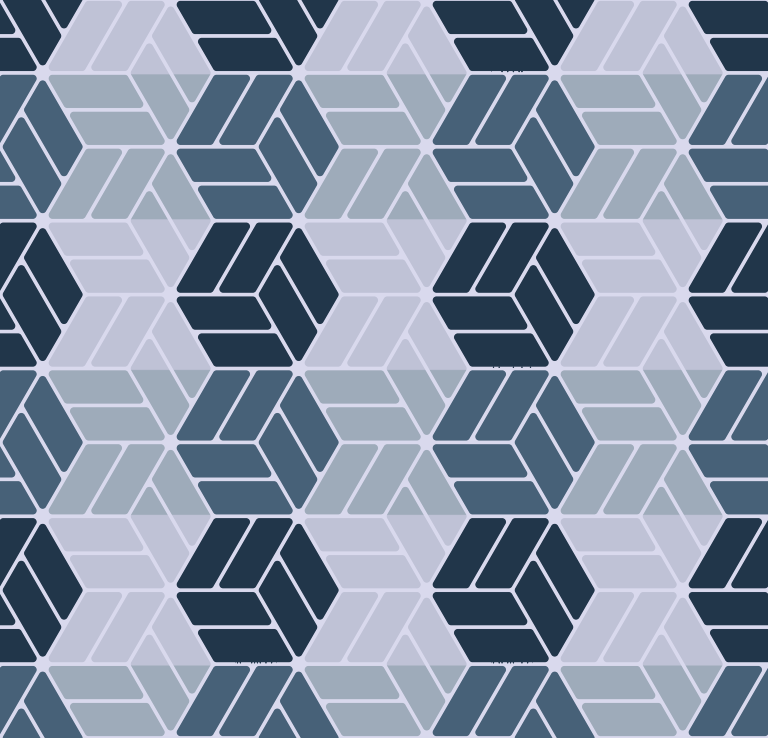
A Shadertoy shader for this pattern:

```glsl
// Flat-top hexagons drawn as three-faced blocks, each face split into two slats.
// Nearest hexagon centre -> threefold fold -> rounded parallelogram distance.
// Odd columns are dark blocks; even columns change tint with horizontal bands.

const float ROW = sqrt(3.0);   // hexagon height when its side is 1

float hash(vec2 p) {
    return fract(sin(dot(p, vec2(127.1, 311.7))) * 43758.5453);
}

// Signed distance to a parallelogram: half width, half height, skew
float sdParallelogram(vec2 p, float halfW, float halfH, float skew) {
    vec2 e = vec2(skew, halfH);
    p = p.y < 0.0 ? -p : p;
    vec2 w = p - e;
    w.x -= clamp(w.x, -halfW, halfW);
    vec2 d = vec2(dot(w, w), -w.y);
    float s = p.x * e.y - p.y * e.x;
    p = s < 0.0 ? -p : p;
    vec2 v = p - vec2(halfW, 0.0);
    v -= e * clamp(dot(v, e) / dot(e, e), -1.0, 1.0);
    d = min(d, vec2(dot(v, v), halfW * halfH - abs(s)));
    return sqrt(d.x) * sign(-d.y);
}

// Coordinates along the two edges of the lower left face
vec2 faceCoords(vec2 p) {
    float b = -p.y / (0.5 * ROW);
    return vec2(0.5 * b - p.x, b);
}

// Distance to the slat around p, with p relative to the hexagon centre
float slatDistance(vec2 p) {
    // Turn by thirds until the point lies in the lower left face
    vec2 f = faceCoords(p);
    for (int i = 0; i < 2; i++) {
        if (min(f.x, f.y) < 0.0) {
            p = mat2(-0.5, 0.5 * ROW, -0.5 * ROW, -0.5) * p;
            f = faceCoords(p);
        }
    }
    // Two slats per face, inset by half a line plus the corner radius
    f = vec2(f.x - 0.5, 0.5 * fract(2.0 * f.y) - 0.25);
    vec2 q = vec2(f.x - 0.5 * f.y, -0.5 * ROW * f.y);
    float radius = 0.045;
    float inset = 0.0215 + radius;
    float halfH = ROW / 8.0 - inset;
    return sdParallelogram(q, 0.5 - inset * 2.0 / ROW, halfH, halfH / ROW) - radius;
}

void mainImage(out vec4 fragColor, in vec2 fragCoord) {
    // Three repeats of two columns; hexagon side is the unit
    float px = 9.0 / iResolution.x;
    vec2 p = fragCoord * px;

    // Nearest centre on the two interleaved lattices
    vec2 cell = vec2(3.0, ROW);
    vec2 blockCentre = cell * floor(p / cell + 0.5);
    vec2 paleCentre = cell * (floor(p / cell) + 0.5);
    bool isBlock = distance(p, blockCentre) < distance(p, paleCentre);
    vec2 centre = isBlock ? blockCentre : paleCentre;
    vec2 local = p - centre;

    // Bands alternate by row; pale hexagons are cut across the middle
    float bandY = isBlock ? centre.y : p.y;
    float band = cos(3.14159 * bandY / ROW) - 0.03;
    float upper = smoothstep(-1.5 * px, 1.5 * px, band);
    vec3 blockColor = mix(vec3(0.13, 0.21, 0.29), vec3(0.28, 0.38, 0.47), upper);
    vec3 paleColor = mix(vec3(0.75, 0.76, 0.84), vec3(0.62, 0.67, 0.73), upper);
    vec3 slatColor = isBlock ? blockColor : paleColor;

    // Slats over the line colour
    float slat = smoothstep(0.6 * px, -0.6 * px, slatDistance(local));
    vec3 color = mix(vec3(0.85, 0.85, 0.93), slatColor, slat);

    // Sparse specks of wear on the lower edge of some dark blocks
    if (isBlock && band < 0.0 && abs(local.x) < 0.25 && hash(centre) > 0.7) {
        float speckId = floor(local.x * 30.0);
        vec2 offset = vec2((fract(local.x * 30.0) - 0.5) / 30.0, local.y + 0.85);
        float speck = smoothstep(0.5 * px, -0.5 * px, length(offset) - 0.009);
        color = mix(color, slatColor, speck * step(0.5, hash(centre + speckId)));
    }

    fragColor = vec4(color, 1.0);
}
```
